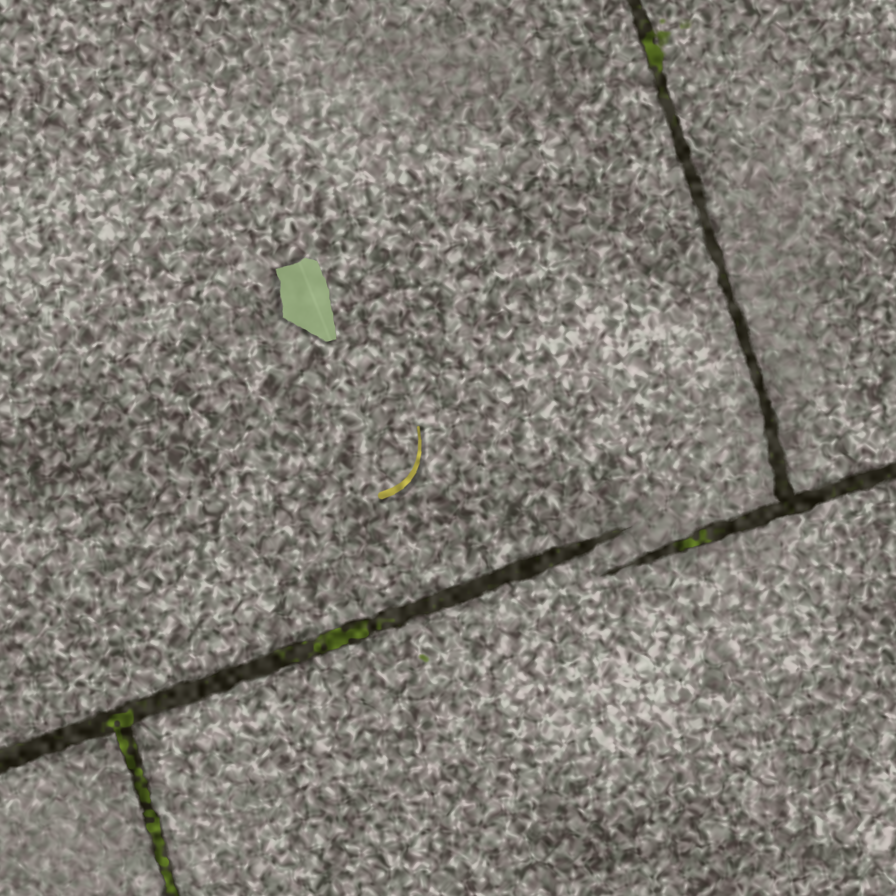
Write a WebGL 1 fragment shader that draws this texture.

```glsl
precision highp float;
uniform vec2 u_resolution;

const vec3 STONE = vec3(0.512, 0.496, 0.468);
const vec3 FLECK = vec3(0.84, 0.82, 0.79);
const vec3 PIT = vec3(0.30, 0.28, 0.26);
const vec3 GAP = vec3(0.175, 0.165, 0.125);
const vec3 MOSS = vec3(0.31, 0.40, 0.11);
const vec3 LEAF = vec3(0.575, 0.655, 0.485);
const vec3 TWIG = vec3(0.67, 0.63, 0.27);
const float GRAIN_SCALE = 138.0;
const float GRAIN_CONTRAST = 0.60;
const float PATCH_CONTRAST = 0.26;
const float EDGE_ROUGHNESS = 0.010;

float hash(vec2 p) {
  vec3 q = fract(vec3(p.xyx) * 0.1031);
  q += dot(q, q.yzx + 33.33);
  return fract((q.x + q.y) * q.z);
}

float noise(vec2 p) {
  vec2 i = floor(p), f = fract(p);
  f = f * f * (3.0 - 2.0 * f);
  return mix(mix(hash(i), hash(i + vec2(1.0, 0.0)), f.x),
             mix(hash(i + vec2(0.0, 1.0)), hash(i + 1.0), f.x), f.y);
}

float fbm(vec2 p) {
  float sum = 0.0, amp = 0.5;
  for (int i = 0; i < 4; i++) {
    sum += amp * noise(p);
    p = mat2(1.6, 1.2, -1.2, 1.6) * p + 7.3;
    amp *= 0.5;
  }
  return sum / 0.9375;
}

// Soft elliptical patch
float blob(vec2 p, vec2 center, vec2 radius) {
  vec2 d = (p - center) / radius;
  return exp(-dot(d, d));
}

// Distance to a tapering segment
float taper(vec2 p, vec2 a, vec2 b, float ra, float rb) {
  vec2 ab = b - a;
  float t = clamp(dot(p - a, ab) / dot(ab, ab), 0.0, 1.0);
  return length(p - a - ab * t) - mix(ra, rb, t);
}

// Signed distance to a line, positive on its left
float side(vec2 p, vec2 a, vec2 b) {
  vec2 d = normalize(b - a);
  return dot(p - a, vec2(-d.y, d.x));
}

float leafShape(vec2 p) {
  float d = side(p, vec2(0.309, 0.699), vec2(0.341, 0.713));
  d = max(d, side(p, vec2(0.341, 0.713), vec2(0.354, 0.709)));
  d = max(d, side(p, vec2(0.354, 0.709), vec2(0.368, 0.677)));
  d = max(d, side(p, vec2(0.368, 0.677), vec2(0.375, 0.622)));
  d = max(d, side(p, vec2(0.375, 0.622), vec2(0.364, 0.620)));
  d = max(d, side(p, vec2(0.364, 0.620), vec2(0.316, 0.646)));
  return max(d, side(p, vec2(0.316, 0.646), vec2(0.309, 0.699)));
}

float twigShape(vec2 p) {
  vec2 a = vec2(0.426, 0.447), c = vec2(0.477, 0.462), b = vec2(0.467, 0.523);
  vec2 last = a;
  float d = 1.0;
  for (int i = 1; i <= 8; i++) {
    float t = float(i) / 8.0;
    vec2 next = mix(mix(a, c, t), mix(c, b, t), t);
    float r = mix(0.0045, 0.0015, t);
    d = min(d, taper(p, last, next, r, r));
    last = next;
  }
  return d;
}

vec3 stone(vec2 p, float smoothness) {
  // Weathered light and dark areas
  float light = blob(p, vec2(0.22, 0.86), vec2(0.15, 0.06)) + blob(p, vec2(0.50, 0.82), vec2(0.13, 0.03))
    + blob(p, vec2(0.71, 0.59), vec2(0.12, 0.08)) + blob(p, vec2(0.72, 0.22), vec2(0.16, 0.06))
    + blob(p, vec2(0.84, 0.30), vec2(0.08, 0.05)) + 0.7 * blob(p, vec2(0.10, 0.75), vec2(0.15, 0.10))
    + 0.7 * blob(p, vec2(0.96, 0.08), vec2(0.06, 0.04));
  float dark = blob(p, vec2(0.12, 0.49), vec2(0.22, 0.11)) + blob(p, vec2(0.57, 0.775), vec2(0.12, 0.03))
    + blob(p, vec2(0.68, 0.06), vec2(0.18, 0.045)) + blob(p, vec2(0.55, 0.43), vec2(0.15, 0.04))
    + 0.7 * blob(p, vec2(0.98, 0.70), vec2(0.06, 0.10)) + 0.7 * blob(p, vec2(0.90, 0.14), vec2(0.06, 0.03));
  float tone = 0.8 * (fbm(p * 8.0 + 3.0) - 0.5) + 0.45 * light - 0.48 * dark;
  // Fine grain with pale flecks and dark pits
  vec2 q = mat2(0.8, 0.6, -0.6, 0.8) * p * GRAIN_SCALE;
  q += 0.8 * vec2(noise(q * 0.6 + 11.0), noise(q * 0.6 + 47.0));
  float grain = 0.62 * noise(q) + 0.38 * noise(q * 1.7 + 5.0) - 0.5;
  float value = grain * (1.0 - 0.5 * smoothness) + PATCH_CONTRAST * tone;
  vec3 col = STONE + GRAIN_CONTRAST * value;
  col = mix(col, FLECK, 0.42 * smoothstep(0.14, 0.36, value));
  col = mix(col, PIT, 0.25 * smoothstep(0.14, 0.38, -value));
  return col + 0.03 * (noise(q * 0.8 + 90.0) - 0.5) * vec3(1.0, -0.7, 0.3);
}

void main() {
  vec2 p = gl_FragCoord.xy / u_resolution;
  float px = 1.0 / u_resolution.y;
  float smoothness = blob(p, vec2(0.46, 0.92), vec2(0.16, 0.07)) + blob(p, vec2(0.86, 0.65), vec2(0.07, 0.30))
    + blob(p, vec2(0.72, 0.40), vec2(0.09, 0.04)) + blob(p, vec2(0.08, 0.05), vec2(0.14, 0.10));
  vec3 col = stone(p, min(smoothness, 1.0));

  // Joints between the slabs
  float rough = EDGE_ROUGHNESS * (fbm(p * 60.0) - 0.5);
  float cross = taper(p, vec2(-0.02, 0.143), vec2(0.39, 0.293), 0.0125, 0.0115);
  cross = min(cross, taper(p, vec2(0.39, 0.293), vec2(0.62, 0.378), 0.0115, 0.0105));
  cross = min(cross, taper(p, vec2(0.62, 0.378), vec2(0.705, 0.412), 0.0105, 0.002));
  cross = min(cross, taper(p, vec2(0.67, 0.357), vec2(0.78, 0.399), 0.001, 0.009));
  cross = min(cross, taper(p, vec2(0.78, 0.399), vec2(1.02, 0.483), 0.010, 0.009));
  float upper = min(taper(p, vec2(0.702, 1.02), vec2(0.783, 0.766), 0.0085, 0.0065),
                    taper(p, vec2(0.783, 0.766), vec2(0.852, 0.555), 0.0065, 0.007));
  upper = min(upper, taper(p, vec2(0.852, 0.555), vec2(0.877, 0.445), 0.007, 0.009));
  float lower = taper(p, vec2(0.137, 0.192), vec2(0.200, -0.02), 0.009, 0.008);
  float joint = min(cross, min(upper, lower)) + rough;
  float gapNoise = noise(p * 120.0 + 20.0);
  col *= 1.0 - 0.18 * exp(-max(joint, 0.0) * 150.0);
  col = mix(col, GAP + 0.20 * (gapNoise - 0.45), 1.0 - smoothstep(-0.002 - px, 0.001 + px, joint));

  // Moss in the joints and stray tufts
  float bed = 1.0 - smoothstep(-0.004, 0.003, joint);
  float growth = bed * (0.40 * (1.0 - smoothstep(0.0, 0.012, lower)) + 0.32
    + 0.55 * blob(p, vec2(0.38, 0.284), vec2(0.05, 0.02)) + 0.7 * blob(p, vec2(0.775, 0.396), vec2(0.018, 0.015)));
  growth += 0.6 * blob(p, vec2(0.733, 0.950), vec2(0.015, 0.028)) + 0.6 * blob(p, vec2(0.758, 0.976), vec2(0.020, 0.014));
  growth += 0.6 * blob(p, vec2(0.473, 0.265), vec2(0.010, 0.007));
  float moss = smoothstep(0.32, 0.72, growth * (0.2 + 1.3 * noise(p * 130.0 + 60.0)));
  col = mix(col, MOSS * (0.55 + 0.9 * gapNoise), 0.85 * moss);

  // Leaf with a thin shadow and a pale vein
  float leaf = leafShape(p) + 0.7 * rough;
  col *= 1.0 - 0.3 * (1.0 - smoothstep(0.0, 0.005, leafShape(p + vec2(0.003, 0.001))));
  float vein = 1.0 - smoothstep(0.0, 0.003, abs(side(p, vec2(0.335, 0.705), vec2(0.367, 0.625))));
  vec3 leafCol = LEAF + 0.09 * (fbm(p * 45.0) - 0.5) + 0.03 * vein;
  col = mix(col, leafCol, 1.0 - smoothstep(-px, px, leaf));

  // Curved twig with a dark underside
  float twig = twigShape(p);
  col *= 1.0 - 0.3 * (1.0 - smoothstep(0.0, 0.004, twigShape(p + vec2(-0.003, 0.003))));
  col = mix(col, TWIG * (0.75 + 0.5 * noise(p * 130.0)), 1.0 - smoothstep(-px, px, twig));

  gl_FragColor = vec4(clamp(col, 0.0, 1.0), 1.0);
}
```
